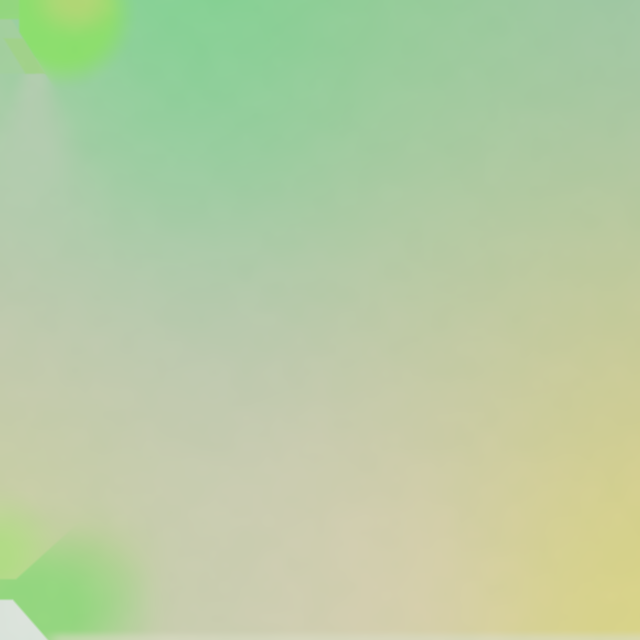
This background is drawn by a WebGL 1 fragment shader. Its source:

```glsl
precision highp float;
uniform vec2 u_resolution;

#define SPREAD 16.0
#define EDGE 0.0025
#define MOTTLE_SCALE 26.0
#define MOTTLE_AMOUNT 0.012
#define LIME vec3(0.55, 0.87, 0.43)
#define OLIVE vec3(0.69, 0.84, 0.46)
#define LEAF vec3(0.58, 0.84, 0.50)
#define PALE_LEAF vec3(0.70, 0.86, 0.53)
#define SAGE vec3(0.64, 0.81, 0.62)
#define MIST vec3(0.72, 0.80, 0.70)
#define WHITE vec3(0.86, 0.89, 0.86)

float hash(vec2 p) {
  return fract(sin(dot(p, vec2(127.1, 311.7))) * 43758.5453);
}

float noise(vec2 p) {
  vec2 i = floor(p);
  vec2 f = fract(p);
  f = f * f * (3.0 - 2.0 * f);
  float low = mix(hash(i), hash(i + vec2(1.0, 0.0)), f.x);
  float high = mix(hash(i + vec2(0.0, 1.0)), hash(i + 1.0), f.x);
  return mix(low, high, f.y);
}

// Coverage of the region where a signed distance is positive
float inside(float d) {
  float soft = max(EDGE, 0.7 / u_resolution.y);
  return smoothstep(-soft, soft, d);
}

// Elliptical glow, solid up to the core radius
float glow(vec2 p, vec2 center, vec2 radius, float core) {
  return 1.0 - smoothstep(core, 1.0, length((p - center) / radius));
}

// Colour and weight of one anchor of the gradient mesh
vec4 anchor(vec2 p, vec2 center, vec3 color) {
  vec2 d = p - center;
  return vec4(color, 1.0) * exp(-SPREAD * dot(d, d));
}

vec3 meshGradient(vec2 p) {
  // Green top
  vec4 sum = anchor(p, vec2(0.30, 1.00), vec3(0.48, 0.83, 0.55));
  sum += anchor(p, vec2(0.62, 1.00), vec3(0.57, 0.80, 0.59));
  sum += anchor(p, vec2(1.00, 1.00), vec3(0.62, 0.78, 0.65));
  sum += anchor(p, vec2(0.00, 0.75), vec3(0.69, 0.80, 0.67));
  sum += anchor(p, vec2(0.30, 0.78), vec3(0.56, 0.81, 0.62));
  sum += anchor(p, vec2(0.65, 0.75), vec3(0.66, 0.79, 0.64));
  sum += anchor(p, vec2(1.00, 0.70), vec3(0.70, 0.78, 0.63));
  // Grey middle
  sum += anchor(p, vec2(0.00, 0.48), vec3(0.77, 0.78, 0.70));
  sum += anchor(p, vec2(0.35, 0.50), vec3(0.75, 0.78, 0.70));
  sum += anchor(p, vec2(0.70, 0.48), vec3(0.77, 0.79, 0.65));
  sum += anchor(p, vec2(1.00, 0.42), vec3(0.82, 0.80, 0.58));
  // Sand and yellow bottom
  sum += anchor(p, vec2(0.00, 0.20), vec3(0.79, 0.82, 0.62));
  sum += anchor(p, vec2(0.30, 0.12), vec3(0.78, 0.80, 0.70));
  sum += anchor(p, vec2(0.60, 0.12), vec3(0.84, 0.81, 0.69));
  sum += anchor(p, vec2(1.00, 0.08), vec3(0.85, 0.83, 0.52));
  return sum.rgb / sum.a;
}

vec3 upperCorner(vec3 color, vec2 p) {
  // Misty cone opening downwards
  float below = 0.91 - p.y;
  float cone = 1.0 - smoothstep(0.1, 1.0, abs(p.x - 0.055) / (0.02 + 0.5 * max(below, 0.0)));
  color = mix(color, MIST, 0.75 * cone * inside(below) * (1.0 - smoothstep(0.1, 0.35, below)));

  // Faceted patches along the left side
  float slant = dot(p - vec2(0.055, 0.91), vec2(0.85, 0.53));
  float patchArea = inside(min(0.055 - p.x, p.y - 0.885));
  color = mix(color, SAGE, patchArea * inside(-slant));
  color = mix(color, LEAF, inside(min(0.032 - p.x, p.y - 0.97)));
  float bar = min(min(slant + 0.026, -slant), min(p.y - 0.885, 0.94 - p.y));
  color = mix(color, vec3(0.63, 0.82, 0.54), inside(bar));

  // Lime bloom with an olive heart, cut on its left
  float bloom = glow(p, vec2(0.10, 0.98), vec2(0.12, 0.125), 0.55);
  vec3 tint = mix(LIME, OLIVE, glow(p, vec2(0.12, 1.0), vec2(0.09, 0.07), 0.1));
  return mix(color, tint, bloom * inside(min(p.x - 0.03, slant)));
}

vec3 lowerCorner(vec3 color, vec2 p) {
  // Soft halos
  color = mix(color, vec3(0.71, 0.82, 0.56), 0.6 * glow(p, vec2(0.13, 0.12), vec2(0.15, 0.11), 0.0));
  color = mix(color, PALE_LEAF, glow(p, vec2(0.0, 0.13), vec2(0.11, 0.12), 0.1));

  // Leaf bloom under a slanted cut
  float cut = max(dot(p - vec2(0.025, 0.095), vec2(0.67, -0.74)), 0.095 - p.y);
  float bloom = glow(p, vec2(0.06, 0.05), vec2(0.22, 0.15), 0.2);
  color = mix(color, LEAF, bloom * inside(cut));

  // White corner facet
  float facet = min(dot(vec2(0.075, 0.0) - p, vec2(0.753, 0.658)), 0.063 - p.y);
  return mix(color, WHITE, inside(facet));
}

void main() {
  vec2 p = gl_FragCoord.xy / u_resolution;
  vec3 color = meshGradient(p);
  color = upperCorner(color, p);
  color = lowerCorner(color, p);

  // Pale rim along the bottom
  float rim = (1.0 - smoothstep(0.0, 0.018, p.y)) * smoothstep(0.06, 0.1, p.x);
  color = mix(color, vec3(0.85, 0.86, 0.77), 0.6 * rim);

  // Faint mottling
  float mottle = noise(p * MOTTLE_SCALE) + 0.5 * noise(p * MOTTLE_SCALE * 2.3) - 0.75;
  color += MOTTLE_AMOUNT * mottle * vec3(1.0, 0.4, 0.8);
  gl_FragColor = vec4(color, 1.0);
}
```
